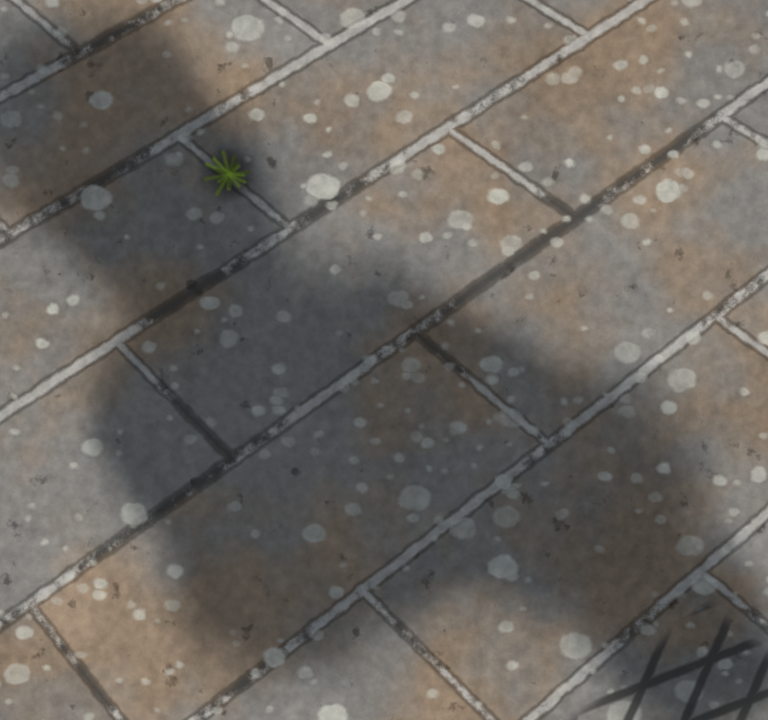
Give the GLSL for this texture, as a Shadertoy shader.

```glsl
#define STONE vec3(0.51, 0.50, 0.485)
#define WARM_STAIN vec3(1.10, 0.98, 0.86)
#define MORTAR vec3(0.70, 0.69, 0.67)
#define LICHEN vec3(0.73, 0.73, 0.69)
#define SHADE_TINT vec3(0.55, 0.58, 0.62)
#define LEAF vec3(0.36, 0.46, 0.16)
#define LONG_JOINT 0.0075
#define CROSS_JOINT 0.0055
#define WEED_POS vec2(0.318, 0.758)
#define SOFT 0.0022

vec2 hash2(vec2 p) {
    vec3 q = fract(p.xyx * vec3(0.1031, 0.1030, 0.0973));
    q += dot(q, q.yzx + 33.33);
    return fract((q.xx + q.yz) * q.zy);
}

float gradDot(vec2 cell, vec2 corner, vec2 f) {
    return dot(hash2(cell + corner) * 2.0 - 1.0, f - corner);
}

float gradientNoise(vec2 p) {
    vec2 i = floor(p), f = p - i;
    vec2 w = f * f * f * (f * (f * 6.0 - 15.0) + 10.0);
    float low = mix(gradDot(i, vec2(0, 0), f), gradDot(i, vec2(1, 0), f), w.x);
    float high = mix(gradDot(i, vec2(0, 1), f), gradDot(i, vec2(1, 1), f), w.x);
    return mix(low, high, w.y) * 1.4;
}

float fbm(vec2 p) {
    float sum = 0.0, amp = 0.5;
    for (int i = 0; i < 4; i++) {
        sum += amp * gradientNoise(p);
        p = mat2(1.6, 1.2, -1.2, 1.6) * p + 17.3;
        amp *= 0.55;
    }
    return sum;
}

float inkLine(float d, float halfWidth) {
    float blur = SOFT + 0.7 / iResolution.y;
    return 1.0 - smoothstep(halfWidth - blur, halfWidth + blur, d);
}

// Paving coordinates: x in half slabs, y in courses, seen in perspective
vec2 pavingCoord(vec2 p) {
    mat3 slabToCanvas = mat3(0.492, 0.361, 0.104,
                             0.504, -0.692, -0.267,
                             0.014, 0.674, 1.0);
    vec3 q = inverse(slabToCanvas) * vec3(p, 1.0);
    vec2 st = q.xy / q.z;
    return vec2(2.0 * st.x - 1.0, 2.0 + 4.0 * st.y - 0.1 * sin(3.14159 * st.y));
}

// Scattered round lichen patches, one candidate per cell
float lichen(vec2 p, float size, float chance, float seed) {
    vec2 g = p / size, cell = floor(g);
    float cover = 0.0;
    for (int y = -1; y <= 1; y++)
    for (int x = -1; x <= 1; x++) {
        vec2 id = cell + vec2(x, y);
        vec2 place = hash2(id + seed), kind = hash2(id + seed + 71.7);
        vec2 centre = (id + place) * size;
        float density = chance * (1.0 + 1.6 * gradientNoise(centre * 4.0 + 3.0));
        float radius = size * mix(0.10, 0.27, kind.y * kind.y);
        vec2 d = (p - centre) * vec2(0.87, 1.1);
        float spot = inkLine(length(d), radius) * mix(0.55, 1.0, place.x);
        cover = max(cover, spot * step(kind.x, density));
    }
    return cover;
}

// Soft tree shadow made of merged blobs: centre, radius
float shadow(vec2 p) {
    vec3 blobs[8] = vec3[8](
        vec3(0.10, 0.85, 0.20), vec3(0.26, 0.70, 0.14),
        vec3(0.50, 0.45, 0.20), vec3(0.22, 0.43, 0.11),
        vec3(0.84, 0.31, 0.18), vec3(0.40, 0.21, 0.19),
        vec3(0.97, 0.08, 0.14), vec3(0.62, 0.38, 0.14));
    float sum = 0.0;
    for (int i = 0; i < 8; i++) {
        vec2 d = (p - blobs[i].xy) / blobs[i].z;
        sum += exp(-dot(d, d));
    }
    return smoothstep(0.28, 0.85, sum + 0.3 * fbm(p * 5.0));
}

float segment(vec2 p, vec2 b) {
    return length(p - b * clamp(dot(p, b) / dot(b, b), 0.0, 1.0));
}

void mainImage(out vec4 fragColor, in vec2 fragCoord) {
    vec2 p = fragCoord / iResolution.y;
    vec2 uv = pavingCoord(p);
    vec2 slopeU = vec2(dFdx(uv.x), dFdy(uv.x)) * iResolution.y;
    vec2 slopeV = vec2(dFdx(uv.y), dFdy(uv.y)) * iResolution.y;

    // Running bond: each course shifts by half a slab
    float course = floor(uv.y);
    float along = (uv.x + mod(course, 2.0)) * 0.5;
    vec2 tone = hash2(vec2(floor(along), course) + 40.0);
    float longDist = abs(uv.y - round(uv.y)) / length(slopeV);
    float crossDist = 2.0 * abs(along - round(along)) / length(slopeU);

    // Stone with stains, pits and fine grain
    float stain = fbm(p * 6.0 + 9.0);
    float grain = fbm(p * 55.0);
    vec3 col = STONE * (0.95 + 0.10 * tone.x + 0.16 * stain + 0.20 * grain);
    col *= mix(vec3(1.0), WARM_STAIN, smoothstep(-0.05, 0.4, fbm(p * 4.0 + 31.0) + 0.2 * tone.y));
    col *= 1.0 - 0.3 * smoothstep(0.25, 0.5, fbm(p * 28.0 + 5.0));

    // Joints: dark crack under worn pale mortar
    float ragged = 0.004 * fbm(p * 45.0 + 2.0);
    float joint = min(longDist - LONG_JOINT, crossDist - CROSS_JOINT) + ragged;
    float wear = smoothstep(-0.32, 0.02, gradientNoise(p * 5.5 + 12.0) + 0.4 * grain);
    col *= 1.0 - 0.3 * inkLine(joint, 0.003);
    col = mix(col, STONE * 0.55, inkLine(joint, -0.003) * (1.0 - wear) * 0.7);
    col = mix(col, MORTAR * (1.0 + 0.25 * grain), inkLine(joint, -0.001) * wear * 0.85);

    // Lichen in two sizes with wobbly rims
    vec2 wobble = 0.006 * vec2(fbm(p * 38.0), fbm(p * 38.0 + 50.0));
    float growth = max(lichen(p + wobble, 0.078, 0.46, 3.0),
                       0.85 * lichen(p + wobble, 0.036, 0.33, 19.0));
    col = mix(col, LICHEN * (1.0 + 0.2 * grain), growth * 0.88);

    // Crossed bars on the near corner slab
    float inset = smoothstep(6.10, 6.16, uv.y) * smoothstep(0.05, 0.12, -uv.x);
    vec2 bars = vec2(dot(p, vec2(0.92, -0.40)), dot(p, vec2(-0.36, 0.93))) / 0.072;
    vec2 barDist = abs(fract(bars + 0.35 + 4.0 * wobble) - 0.5) * 0.072;
    col = mix(col, STONE * 0.5, inset * inkLine(min(barDist.x, barDist.y), 0.006) * 0.85);

    col *= mix(vec3(1.03), SHADE_TINT, shadow(p));

    // Weed tuft over a dark patch of soil
    vec2 w = p - WEED_POS;
    col *= 1.0 - 0.5 * smoothstep(0.05, 0.01, length(w) + 2.0 * ragged);
    for (int i = 0; i < 16; i++) {
        vec2 rnd = hash2(vec2(i, 7));
        float angle = 6.2832 * (float(i) + rnd.x) / 16.0;
        vec2 tip = vec2(cos(angle), sin(angle)) * mix(0.015, 0.034, rnd.y);
        col = mix(col, LEAF * mix(0.4, 1.0, rnd.x), 0.8 * inkLine(segment(w, tip), 0.0022));
    }
    fragColor = vec4(clamp(col, 0.0, 1.0), 1.0);
}
```
